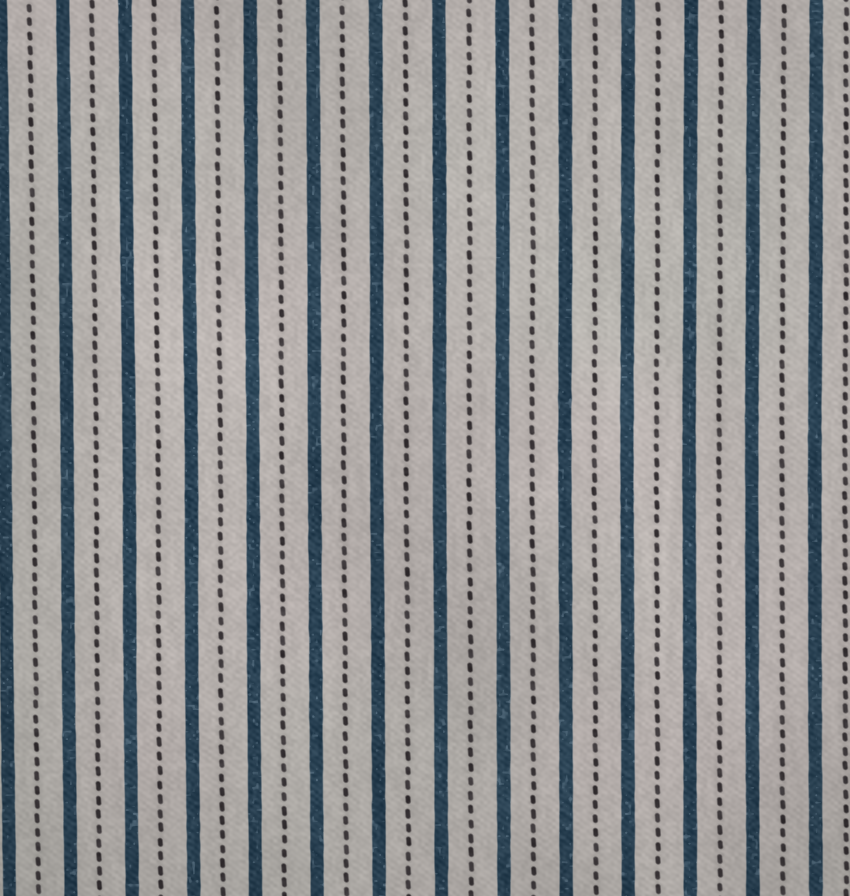
A Shadertoy shader for this texture:

```glsl
float hash(vec2 p) {
    return fract(sin(dot(p, vec2(127.1, 311.7))) * 43758.5453);
}

float noise(vec2 p) {
    vec2 i = floor(p), f = fract(p);
    f = f * f * (3.0 - 2.0 * f);
    return mix(mix(hash(i), hash(i + vec2(1, 0)), f.x),
               mix(hash(i + vec2(0, 1)), hash(i + vec2(1, 1)), f.x), f.y);
}

float fbm(vec2 p) {
    float sum = 0.0, amp = 0.5;
    for (int i = 0; i < 4; i++) {
        sum += amp * noise(p);
        p = p * 2.03 + 17.3;
        amp *= 0.5;
    }
    return sum;
}

float capsule(vec2 p, float halfLength, float radius) {
    p.y -= clamp(p.y, -halfLength, halfLength);
    return length(p) - radius;
}

void mainImage(out vec4 fragColor, in vec2 fragCoord) {
    vec2 uv = fragCoord / iResolution.xy;
    vec2 cloth = uv * vec2(0.95, 1.0);
    float aa = 0.8 / iResolution.x + 0.0004;

    // Cloth lies slightly skewed, leaning most at the lower left
    float x = uv.x - 0.010 * (1.0 - uv.y) * (1.0 - uv.x) * (1.0 - uv.x);
    x += 0.003 * (noise(cloth * vec2(5.0, 4.0)) - 0.5);

    // Weave: fine diagonal twill and thread grain
    float twill = sin(6.2832 * (cloth.x * 95.0 + cloth.y * 130.0));
    float grain = noise(cloth * 260.0) - 0.5;
    float slub = noise(cloth * vec2(150.0, 40.0)) - 0.5;

    // Cream ground with faint warm and cool patches
    vec3 cream = mix(vec3(0.70, 0.69, 0.67), vec3(0.72, 0.69, 0.68), noise(cloth * 6.0 + 4.0));
    vec3 color = cream * (1.0 + 0.014 * twill + 0.075 * grain + 0.035 * slub);

    // Solid blue stripes, flecked with pale threads
    float period = 0.0738;
    float column = x / period;
    float stripeX = abs(column - floor(column + 0.5)) * period;
    float edge = 0.0079 + 0.0008 * (noise(vec2(floor(column + 0.5) * 7.0, uv.y * 90.0)) - 0.5);
    vec3 blue = mix(vec3(0.13, 0.22, 0.29), vec3(0.20, 0.30, 0.37), fbm(cloth * vec2(30.0, 9.0)));
    blue += 0.016 * twill + 0.08 * grain;
    blue += 0.13 * smoothstep(0.72, 0.98, noise(cloth * 240.0 + 31.0));
    color = mix(color, blue, 1.0 - smoothstep(edge - aa, edge + aa, stripeX));

    // Running stitches midway between the stripes
    float lane = floor(column);
    float row = uv.y * 63.0 + hash(vec2(lane, 3.0));
    vec2 id = vec2(lane, floor(row));
    vec2 stitch = vec2((fract(column) - 0.465 - 0.015 * uv.x) * period * 0.95,
                       (fract(row) - 0.5) / 63.0);
    stitch += (vec2(hash(id), hash(id + 9.0)) - 0.5) * vec2(0.0010, 0.0014);
    stitch.x += 0.08 * stitch.y;
    float d = capsule(stitch, 0.0019 + 0.0010 * hash(id + 5.0), 0.0026);
    vec3 thread = vec3(0.19, 0.17, 0.18) + 0.08 * hash(id + 21.0) + 0.06 * grain;
    color *= 1.0 - 0.08 * exp(-max(d, 0.0) * 500.0);
    color = mix(color, thread, 1.0 - smoothstep(-aa, aa, d));

    // Soft folds, a slanted crease and uneven light
    float folds = fbm(vec2(cloth.x * 5.0 + cloth.y * 1.5, cloth.y * 3.0)) - 0.47;
    float crease = uv.x - 0.79 - 0.05 * (uv.y - 0.4);
    float creaseFade = smoothstep(0.1, 0.3, uv.y) * (1.0 - smoothstep(0.5, 0.7, uv.y));
    float light = 0.98 + 0.18 * folds + 0.03 * uv.y;
    light -= 0.04 * creaseFade * crease / 0.006 * exp(-crease * crease / 0.00007);
    light -= 0.05 * smoothstep(0.35, 0.75, length(uv - 0.5));
    fragColor = vec4(clamp(color * light, 0.0, 1.0), 1.0);
}
```
